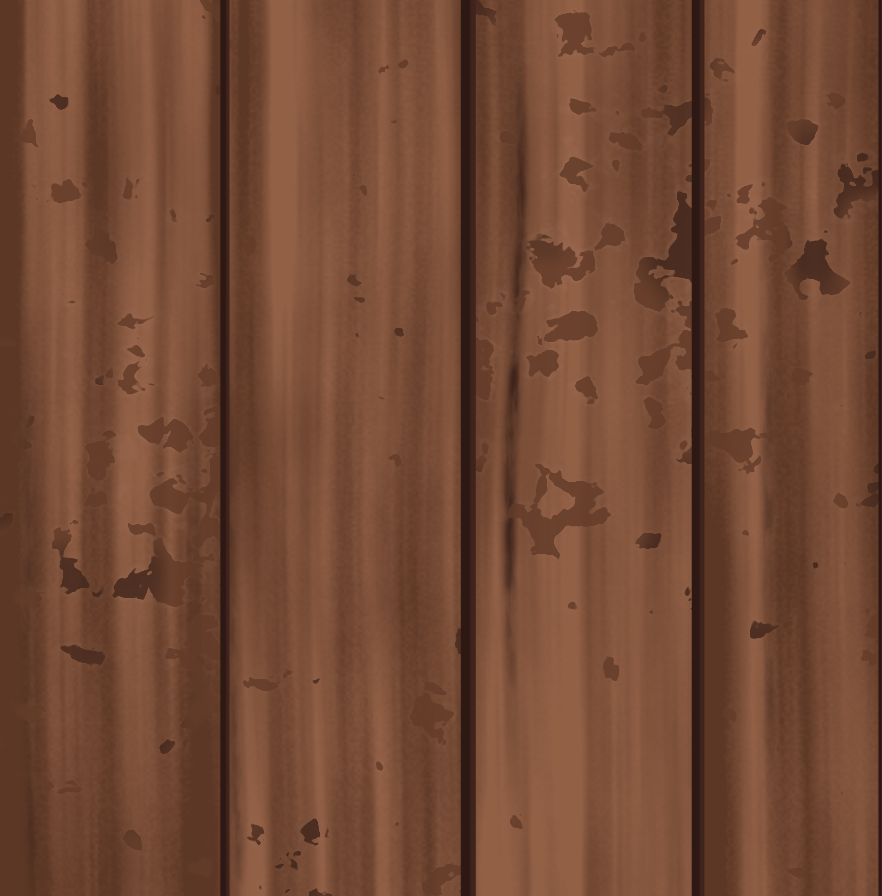
Write a Shadertoy shader that draws this texture.

```glsl
// Four upright brown planks split by dark seams of uneven width.
// Stretched noise gives the wavering grain; thresholded fbm gives worn flakes,
// gathered at a different height and density on each plank.

float hash(vec2 p) {
    return fract(sin(dot(p, vec2(127.1, 311.7))) * 43758.5453);
}

float noise(vec2 p) {
    vec2 i = floor(p), f = fract(p);
    f = f * f * (3.0 - 2.0 * f);
    return mix(mix(hash(i), hash(i + vec2(1, 0)), f.x),
               mix(hash(i + vec2(0, 1)), hash(i + vec2(1, 1)), f.x), f.y);
}

float fbm(vec2 p) {
    float sum = 0.0, amp = 0.533;
    for (int i = 0; i < 4; i++) {
        sum += amp * noise(p);
        p = mat2(1.6, 1.2, -1.2, 1.6) * p + 7.3;
        amp *= 0.5;
    }
    return sum;
}

void mainImage(out vec4 fragColor, in vec2 fragCoord) {
    vec2 uv = fragCoord / iResolution.xy;
    float aa = 0.75 / iResolution.x;

    // Seams: centre and half width, with the plank index found on the way
    float seamX[4] = float[](0.255, 0.531, 0.7915, 0.9985);
    float seamHalf[4] = float[](0.0052, 0.0085, 0.0072, 0.0025);
    float seam = 0.0, seamSide = 0.0, edge = uv.x, left = 0.0;
    int plank = 0;
    for (int i = 0; i < 4; i++) {
        float d = uv.x - seamX[i];
        float inside = 1.0 - smoothstep(-aa, aa, abs(d) - seamHalf[i]);
        seam = max(seam, inside);
        seamSide += inside * d / seamHalf[i];
        edge = min(edge, abs(d) - seamHalf[i]);
        if (d > 0.0 && i < 3) { plank = i + 1; left = seamX[i]; }
    }
    float id = float(plank);

    // Vertical grain in three widths, gently bent along the plank
    float x = uv.x + 0.014 * (noise(vec2(uv.x * 7.0, uv.y * 2.5 + id * 9.0)) - 0.5);
    float broad = noise(vec2(x * 27.0 + id * 17.3, uv.y * 1.1 + id * 5.0));
    float medium = noise(vec2(x * 72.0 + id * 31.0, uv.y * 2.3));
    float thread = noise(vec2(x * 190.0, uv.y * 5.0 + id * 3.0));
    float cloud = fbm(uv * vec2(9.0, 6.0) + id * 11.0);
    float tone = 0.6 + 1.05 * (broad - 0.5) + 0.55 * (medium - 0.5)
               + 0.2 * (thread - 0.5) + 0.45 * (cloud - 0.5);
    tone -= 0.22 * exp(-max(edge, 0.0) * 70.0);

    // Flat shaded margins of the first plank
    if (plank == 0)
        tone -= 0.3 * (smoothstep(0.195, 0.21, x) + 1.0 - smoothstep(0.018, 0.035, x));

    // Dry pores, strongest where the grain is dark
    float pore = noise(uv * vec2(330.0, 300.0));
    tone += (pore - 0.5) * mix(0.22, 0.06, clamp(broad * 1.4, 0.0, 1.0));
    tone = clamp(tone, 0.0, 1.0);
    vec3 color = mix(vec3(0.36, 0.215, 0.145), vec3(0.57, 0.375, 0.272), tone);

    // One long charcoal streak per plank
    float streakX[4] = float[](0.12, 0.04, 0.215, 0.34);
    float streakY[4] = float[](0.3, 0.25, 0.58, 0.42);
    float streakInk[4] = float[](0.5, 0.45, 0.95, 0.45);
    float dx = (x - left - streakX[plank] * 0.25) / 0.007;
    float dy = (uv.y - streakY[plank]) / 0.32;
    float ragged = smoothstep(0.2, 0.75, fbm(uv * vec2(110.0, 28.0)));
    float streak = exp(-dx * dx - dy * dy * dy * dy) * streakInk[plank];
    color = mix(color, vec3(0.22, 0.125, 0.095), streak * (0.35 + 0.65 * ragged));

    // Worn flakes: sharp islands, denser near each plank's worn height
    float wearY[4] = float[](0.42, 0.12, 0.7, 0.72);
    float wearAmount[4] = float[](0.85, 0.4, 1.0, 0.75);
    float fromWear = (uv.y - wearY[plank]) / 0.34;
    float wear = wearAmount[plank] * exp(-fromWear * fromWear);
    wear *= 0.55 + 0.9 * noise(uv * vec2(9.0, 5.0) + id * 4.0);
    vec2 q = uv + 0.012 * vec2(noise(uv * 45.0), noise(uv * 45.0 + 19.0));
    float chip = fbm(q * vec2(25.0, 29.0) + id * 13.7);
    float limit = mix(0.78, 0.6, clamp(wear, 0.0, 1.0));
    float flake = smoothstep(limit, limit + 0.018, chip);
    float halo = smoothstep(limit - 0.1, limit, chip) * (1.0 - flake);
    float depth = smoothstep(0.5, 0.85, noise(uv * vec2(13.0, 11.0) + id * 8.0));
    vec3 flakeColor = mix(vec3(0.39, 0.235, 0.16), vec3(0.25, 0.145, 0.11), depth);
    color += halo * wear * 0.02;
    color = mix(color, flakeColor, flake * 0.82);

    // Seams: near-black on the left, a lighter lip on the right
    vec3 seamColor = mix(vec3(0.175, 0.095, 0.08), vec3(0.25, 0.14, 0.11),
                         smoothstep(0.0, 0.5, seamSide));
    color = mix(color, seamColor, seam);

    fragColor = vec4(color, 1.0);
}
```
